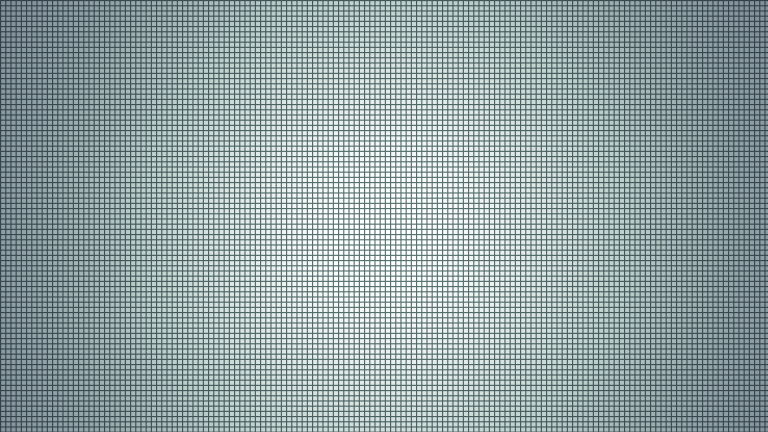
Give the GLSL for this pattern, as a WebGL 2 fragment shader.

```glsl
#version 300 es
precision highp float;
// Fine square mesh of dark slate lines over a pale backlit panel.
// The lines are box-filtered analytically, so they stay even at any size;
// a soft round glow tints both the panel and the lines.

#define ROWS 83.077          // cells down the canvas height
#define LINE_WIDTH 0.22      // share of a cell
#define GLOW_CENTRE vec2(0.5, 0.455)
#define GLOW_FALLOFF 2.2
#define PANEL_EDGE vec3(0.45, 0.51, 0.56)
#define PANEL_MID vec3(0.74, 0.815, 0.795)
#define PANEL_CENTRE vec3(1.0, 1.0, 1.0)
#define LINE_EDGE vec3(0.19, 0.23, 0.27)
#define LINE_CENTRE vec3(0.34, 0.45, 0.44)

uniform vec2 u_resolution;
out vec4 fragColor;

// Total line width between zero and x, for lines at the start of each cell.
vec2 lineIntegral(vec2 x) {
  return floor(x) * LINE_WIDTH + min(fract(x), LINE_WIDTH);
}

// Share of the pixel footprint covered by lines along either axis.
float meshCoverage(vec2 cell, float footprint) {
  vec2 halfPixel = vec2(0.5 * footprint);
  vec2 cover = (lineIntegral(cell + halfPixel) - lineIntegral(cell - halfPixel)) / footprint;
  return 1.0 - (1.0 - cover.x) * (1.0 - cover.y);
}

void main() {
  float height = u_resolution.y;
  vec2 uv = gl_FragCoord.xy / u_resolution;

  // Round glow, measured in canvas heights
  vec2 offset = (uv - GLOW_CENTRE) * vec2(u_resolution.x / height, 1.0);
  float glow = exp(-GLOW_FALLOFF * dot(offset, offset));

  // Panel fades from grey-blue through pale mint to white
  vec3 panel = mix(PANEL_EDGE, PANEL_MID, min(glow * 2.0, 1.0));
  panel = mix(panel, PANEL_CENTRE, clamp(glow * 2.0 - 1.0, 0.0, 1.0));
  vec3 lines = mix(LINE_EDGE, LINE_CENTRE, glow);

  // Mesh laid out from the upper left corner
  vec2 cell = vec2(gl_FragCoord.x, height - gl_FragCoord.y) / height * ROWS;
  float mesh = meshCoverage(cell, ROWS / height);

  fragColor = vec4(mix(panel, lines, mesh), 1.0);
}
```
